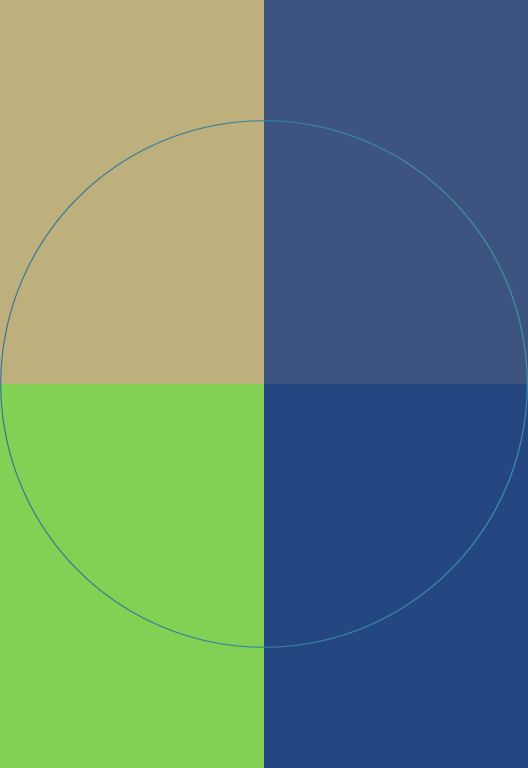
This background is drawn by a Shadertoy shader. Its source:

```glsl
// Four flat colour quadrants meeting at the centre, under a hairline circle
// that spans the canvas width. Quadrants are blended by two edge masks and
// the circle is the distance to a ring, shifting from blue to teal.

// Coverage of the side where the signed distance d is positive.
float coverage(float d, float pixel) {
    return clamp(d / pixel + 0.5, 0.0, 1.0);
}

void mainImage(out vec4 fragColor, in vec2 fragCoord) {
    // Centred coordinates, one unit being the canvas width
    vec2 p = (fragCoord - 0.5 * iResolution.xy) / iResolution.x;
    float pixel = 1.0 / iResolution.x;

    // Quadrants
    float right = coverage(p.x, pixel);
    float top = coverage(p.y, pixel);
    vec3 lower = mix(vec3(0.51, 0.82, 0.33), vec3(0.14, 0.28, 0.51), right);
    vec3 upper = mix(vec3(0.74, 0.69, 0.49), vec3(0.24, 0.33, 0.50), right);
    vec3 color = mix(lower, upper, top);

    // Hairline circle
    float ringDistance = abs(length(p) - 0.4986);
    float ring = coverage(0.0011 - ringDistance, pixel);
    vec3 ringColor = mix(vec3(0.15, 0.43, 0.60), vec3(0.25, 0.60, 0.66),
                         smoothstep(-0.5, 0.5, p.x));
    color = mix(color, ringColor, 0.9 * ring);

    fragColor = vec4(color, 1.0);
}
```
